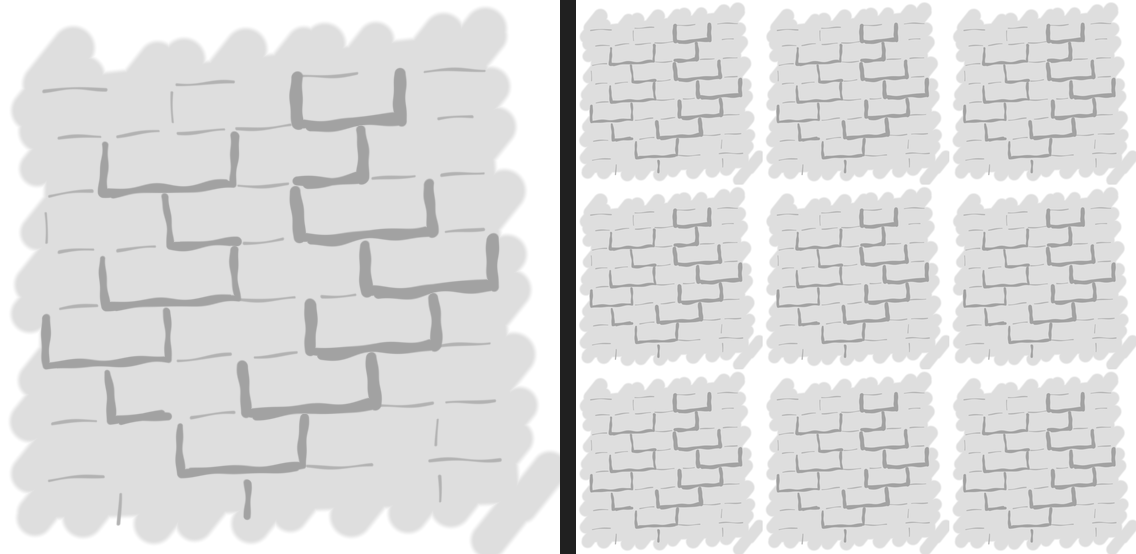
Left, the tile; right, the same tile 3 across and 3 down.
Write a WebGL 1 fragment shader that draws this pattern.

```glsl
precision highp float;
// A hand-sketched running-bond wall on a soft grey patch of scribbled marker.
// Bold stepped bricks are spans on a half-brick grid; thin dashes fill the free
// joints. The patch is a four-sided core edged by slanted round strokes.

uniform vec2 u_resolution;

#define CANVAS vec2(7.68, 7.59)
#define HALF_BRICK 0.87
#define COURSE 0.78
#define SKEW 0.05
#define BOLD_LEFT 0.052
#define BOLD_RIGHT 0.078
#define THIN 0.019
#define SCALLOP 0.27
#define PAPER vec3(1.0)
#define PATCH vec3(0.871)
#define INK vec3(0.635)
#define PENCIL vec3(0.70)

float hash(vec2 s) {
  return fract(sin(dot(s, vec2(12.99, 78.23))) * 4375.85);
}

// Distance to a segment, measured to its centre line.
float segment(vec2 p, vec2 a, vec2 b) {
  vec2 ab = b - a;
  return length(p - a - ab * clamp(dot(p - a, ab) / dot(ab, ab), 0.0, 1.0));
}

// Grid point k half bricks across, on the joint below a row (y points down).
vec2 node(float k, float row) {
  float x = 0.60 + HALF_BRICK * k + 0.14 * step(7.5, k + row);
  x += 0.12 * (hash(vec2(k, row)) - 0.5);
  return vec2(x, 0.95 + COURSE * max(row + 1.0, 0.15) - SKEW * (x - 3.84));
}

// First and last grid column of the bold joint in each stepped chain.
vec2 leftSpan(float row) {
  if (row < 0.5) return vec2(-9.0);
  float first = row < 1.5 ? 1.0 : abs(row - 4.0);
  float bricks = row > 6.5 ? 0.0 : (mod(row, 3.0) > 1.5 ? 1.0 : 2.0);
  return vec2(first, first + bricks);
}

vec2 rightSpan(float row) {
  if (row < -0.5 || row > 6.5) return vec2(-9.0);
  float bend = abs(row - 3.0);
  float first = max(5.0 - bend, row < 2.5 ? 4.0 : 0.0);
  return vec2(first, row < 0.5 ? 5.6 : 7.0 - bend);
}

bool inside(float k, vec2 span) {
  return k > span.x && k < span.y;
}

// Upright stroke ending on a joint, leaning slightly.
float post(vec2 p, float k, float row, float height) {
  vec2 foot = node(k, row);
  float lean = 0.05 * hash(vec2(row, k + 5.0));
  return segment(p, foot - vec2(lean, height), foot);
}

// Bold joint, drawn twice with a small slip between the passes.
float ledge(vec2 p, vec2 span, float row) {
  vec2 a = node(span.x, row), b = node(span.y, row);
  float slip = 0.07 * (hash(vec2(row, span.x + 3.0)) - 0.3);
  return min(segment(p, a, b), segment(p, a + vec2(0.15, slip), b - vec2(0.1, slip)));
}

float boldLines(vec2 p) {
  float d = 9.0;
  float swell = 0.012 * sin(p.x * 9.0 + p.y * 4.0) + 0.007 * sin(p.y * 17.0 - p.x * 6.0);
  for (int i = 0; i < 8; i++) {
    float row = float(i);
    vec2 l = leftSpan(row), r = rightSpan(row);
    if (row > 6.5) {
      vec2 foot = node(l.x, row) - vec2(0.0, 0.14);
      d = min(d, segment(p, foot - vec2(0.0, 0.46), foot) - BOLD_LEFT);
    } else if (row > 0.5) {
      d = min(d, min(post(p, l.x, row, 0.66), ledge(p, l, row)) - BOLD_LEFT);
      if (l.y - l.x > 1.5) d = min(d, post(p, l.y, row, 0.66) - BOLD_LEFT);
    }
    if (row < 5.5) {
      d = min(d, post(p, r.y, row, 0.66) - BOLD_RIGHT);
      d = min(d, ledge(p, r, row) - 0.8 * BOLD_RIGHT);
      if (abs(row - 1.0) > 0.5) d = min(d, post(p, r.x, row, 0.64) - BOLD_RIGHT);
    }
  }
  return d + swell;
}

float thinLines(vec2 p) {
  float d = 9.0;
  for (int j = 0; j < 8; j++) {
    float row = float(j) - 1.0;
    bool sparse = j == 0 || j == 7;
    for (int i = 0; i < 7; i++) {
      float k = float(i) + 0.5;
      if (inside(k, leftSpan(row)) || inside(k, rightSpan(row))) continue;
      if (sparse && mod(float(i), 2.0) > 0.5) continue;
      float reach = (sparse ? 0.34 : 0.22) + 0.16 * hash(vec2(k, row + 7.0));
      float tilt = 0.06 * (hash(vec2(row, k)) - 0.7);
      vec2 c = node(k, row);
      d = min(d, segment(p, c - vec2(reach, -0.03), c + vec2(reach, tilt)));
    }
    // Upright ticks run down two diagonals, with a few at the lower right.
    float tickRow = float(j);
    vec2 t = node(tickRow < 2.5 ? 2.0 - tickRow : 8.0 - tickRow, tickRow) - vec2(0.0, 0.14);
    d = min(d, segment(p, t - vec2(0.0, 0.4), t));
    t = node(6.1, tickRow) - vec2(0.0, 0.2);
    if (j > 5) d = min(d, segment(p, t - vec2(0.0, 0.34), t));
  }
  return d - THIN + 0.006 * sin(p.x * 8.0 + p.y * 5.0);
}

// One patch side: x is the outward distance, y the distance to its strokes.
vec2 raggedSide(vec2 p, vec2 a, vec2 b, vec2 sweep) {
  vec2 n = normalize(vec2(b.y - a.y, a.x - b.x));
  float d = 9.0;
  for (int i = 0; i < 10; i++) {
    vec2 seed = vec2(float(i), a.x + a.y);
    float t = clamp((float(i) + 0.6 * (hash(seed) - 0.5)) / 9.0, 0.0, 1.0);
    float bulge = 0.4 * t * (1.0 - t) + 0.12 * (hash(seed + 3.0) - 0.5);
    vec2 tip = mix(a, b, t) + n * bulge;
    d = min(d, segment(p, tip, tip + sweep) - SCALLOP - 0.06 * (hash(seed + 8.0) - 0.5));
  }
  return vec2(dot(p - a, n), d);
}

float patchShape(vec2 p) {
  vec2 tl = vec2(0.65, 1.08), tr = vec2(6.66, 0.42), br = vec2(7.14, 6.90), bl = vec2(0.48, 7.12);
  vec2 sweep = vec2(-0.4, 0.5);
  vec2 top = raggedSide(p, tl, tr, sweep), right = raggedSide(p, tr, br, sweep);
  vec2 low = raggedSide(p, br, bl, -sweep), left = raggedSide(p, bl, tl, -sweep);
  float core = max(max(top.x, right.x), max(low.x, left.x));
  return min(core, min(min(top.y, right.y), min(low.y, left.y)));
}

float cover(float d, float soft) {
  return 1.0 - smoothstep(-soft, soft, d);
}

void main() {
  vec2 uv = gl_FragCoord.xy / u_resolution;
  vec2 p = vec2(uv.x, 1.0 - uv.y) * CANVAS;
  float soft = max(0.012, CANVAS.x / u_resolution.x);
  vec2 drawn = p + 0.018 * sin(p.yx * vec2(5.3, 6.1) + vec2(0.4, 1.7));
  vec3 color = mix(PAPER, PATCH, cover(patchShape(p), 0.045));
  color = mix(color, PENCIL, cover(thinLines(drawn), soft));
  color = mix(color, INK, cover(boldLines(drawn), soft));
  gl_FragColor = vec4(color, 1.0);
}
```
